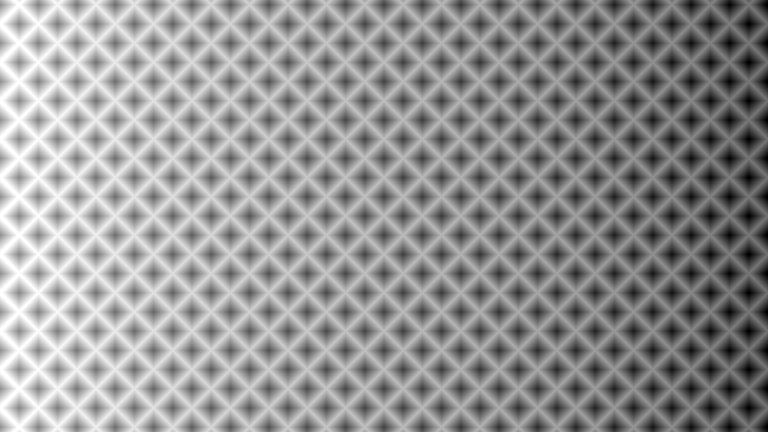
Give the GLSL for this pattern, as a WebGL 2 fragment shader.

```glsl
#version 300 es
precision highp float;
// Soft grey diamond lattice with pale ridges, fading from light at left to dark at right.

uniform vec2 u_resolution;
out vec4 fragColor;

const float COLUMNS = 20.0;       // diamonds across the canvas
const float CORE_GREY = 0.25;     // diamond centre at mid canvas
const float RIDGE_RISE = 0.50;    // brightness gained from centre to ridge
const float FADE_LINEAR = 0.20;   // steady part of the sideways fade
const float FADE_EDGE = 0.10;     // extra fade towards both sides

// 0 at the centre of each diamond, 1 on its four edges.
float diamondRamp(vec2 p) {
    vec2 diagonal = vec2(p.x + p.y, p.x - p.y);
    vec2 ramp = abs(2.0 * fract(diagonal) - 1.0);
    return max(ramp.x, ramp.y);
}

// Light to dark offset; x runs from -1 at left to 1 at right.
float sideFade(float x) {
    return -(FADE_LINEAR * x + FADE_EDGE * x * x * x);
}

void main() {
    // Centred coordinates, one unit per diamond width
    vec2 centred = (gl_FragCoord.xy - 0.5 * u_resolution) / u_resolution.x;
    float pixel = COLUMNS / u_resolution.x;
    vec2 p = centred * COLUMNS;

    // Four samples per pixel keep the ridges and creases smooth
    float ramp = 0.0;
    for (int i = 0; i < 4; i++) {
        vec2 offset = vec2(float(i % 2), float(i / 2)) * 0.5 - 0.25;
        ramp += 0.25 * diamondRamp(p + offset * pixel);
    }

    float grey = CORE_GREY + RIDGE_RISE * ramp + sideFade(2.0 * centred.x);
    fragColor = vec4(vec3(clamp(grey, 0.0, 1.0)), 1.0);
}
```
